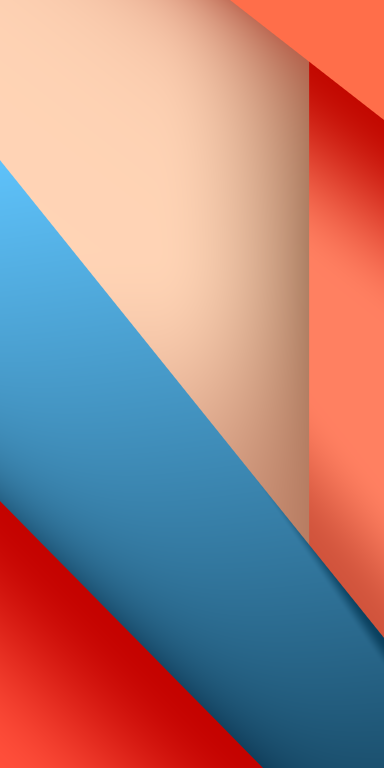
This background is drawn by a Shadertoy shader. Its source:

```glsl
// Layered paper sheets in cream, coral, blue and red with soft shadows.

// Signed distance to the line a-b, positive above it when a is left of b.
float above(vec2 p, vec2 a, vec2 b) {
    vec2 dir = normalize(b - a);
    return dir.x * (p.y - a.y) - dir.y * (p.x - a.x);
}

// Antialiased coverage of the positive side of an edge.
float cover(float d) {
    return clamp(d * iResolution.y / 2.0 + 0.5, 0.0, 1.0);
}

// Cream sheet, shaded toward the right, the top corner and the bottom.
vec3 creamSheet(vec2 p, float cornerDist) {
    float fold = clamp((p.x - 0.4) / 0.405, 0.0, 1.0);
    vec3 col = mix(vec3(1.0, 0.83, 0.71), vec3(0.68, 0.5, 0.39), fold * fold);
    float low = 1.0 - smoothstep(0.55, 1.35, p.y);
    col = mix(col, vec3(0.74, 0.48, 0.38), 0.65 * low);
    return mix(col, vec3(0.72, 0.36, 0.28), 0.8 * exp(-9.0 * cornerDist));
}

// Coral strip, deep red below the corner and dusky above the blue band.
vec3 coralStrip(float cornerDist, float bandDist) {
    vec3 col = mix(vec3(0.76, 0.03, 0.0), vec3(1.0, 0.5, 0.38),
                   smoothstep(-0.02, 0.42, cornerDist));
    float dusk = 1.0 - smoothstep(0.0, 0.25, bandDist);
    return mix(col, vec3(0.8, 0.31, 0.22), 0.9 * dusk);
}

// Blue band, with a shadow along its lower edge and a sliver at the right.
vec3 blueBand(vec2 p, float redDist) {
    float fade = clamp((1.58 - p.y + 0.15 * p.x) / 1.73, 0.0, 1.0);
    vec3 col = mix(vec3(0.37, 0.76, 0.98), vec3(0.11, 0.32, 0.44), fade);
    float shadow = (0.5 + 0.4 * p.x) * exp(-14.0 * max(redDist, 0.0));
    col = mix(col, vec3(0.05, 0.22, 0.33), shadow);
    float sliver = above(p, vec2(0.794, 0.594), vec2(1.0, 0.294));
    return mix(col, vec3(0.0, 0.2, 0.31), 0.75 * smoothstep(-0.02, 0.02, sliver));
}

void mainImage(out vec4 fragColor, in vec2 fragCoord) {
    // The canvas spans 1 by 2 units.
    vec2 p = fragCoord / iResolution.xy * vec2(1.0, 2.0);

    float corner = above(p, vec2(0.599, 2.0), vec2(1.0, 1.6875));
    float band = above(p, vec2(0.0, 1.583), vec2(1.0, 0.339));
    float red = above(p, vec2(0.0, 0.695), vec2(0.685, 0.0));
    float cornerDist = max(-corner, 0.0);

    // Stack the sheets from back to front.
    vec3 col = creamSheet(p, cornerDist);
    col = mix(col, coralStrip(cornerDist, band), cover(p.x - 0.805));
    col = mix(col, vec3(1.0, 0.43, 0.29), cover(corner));
    col = mix(col, blueBand(p, red), cover(-band));
    vec3 redSheet = mix(vec3(0.77, 0.01, 0.0), vec3(1.0, 0.31, 0.23),
                        smoothstep(0.0, 0.5, -red));
    col = mix(col, redSheet, cover(-red));

    fragColor = vec4(col, 1.0);
}
```
